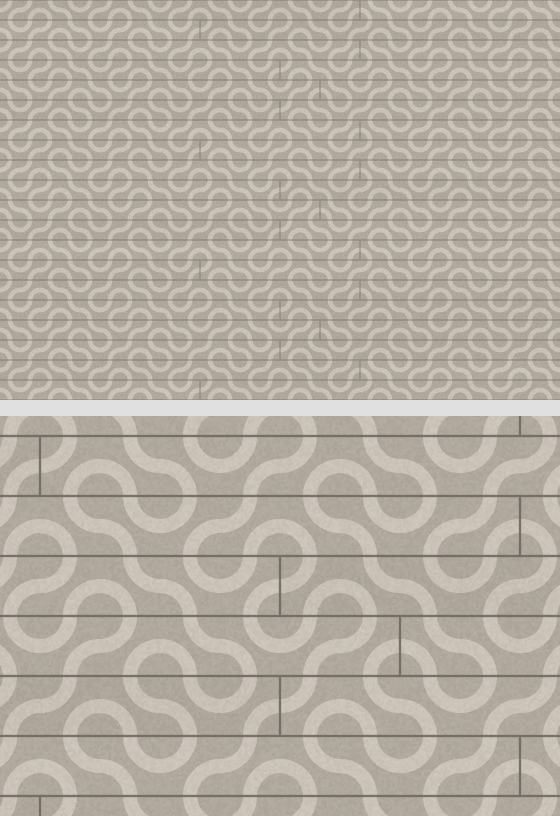
Top, the full canvas; bottom, a detail of the centre.
Give the GLSL for this pattern, as a Shadertoy shader.

```glsl
// Stone planks, twenty rows high, inlaid with a pale looping ribbon.
// Each square cell holds two quarter arcs; a four-cell rhythm, shifted
// from plank to plank, joins them into loops. Cellular noise adds grain.

const float ROWS = 20.0;
const float RIBBON_HALF = 0.118;
const float JOINT_HALF = 0.02;
const vec3 STONE = vec3(0.685, 0.655, 0.612);
const vec3 RIBBON = vec3(0.790, 0.760, 0.718);
const vec3 JOINT = vec3(0.43, 0.41, 0.38);

float hash(vec2 p) {
    vec3 q = fract(vec3(p.xyx) * 0.1031);
    q += dot(q, q.yzx + 33.33);
    return fract((q.x + q.y) * q.z);
}

// Coverage of a shape from its signed distance
float cover(float dist, float blur) {
    return 1.0 - smoothstep(-0.5 * blur, 0.5 * blur, dist);
}

// Brightness of the nearest scattered grain
float cellGrain(vec2 p) {
    vec2 base = floor(p);
    float nearest = 8.0;
    float tone = 0.0;
    for (int y = -1; y <= 1; y++) {
        for (int x = -1; x <= 1; x++) {
            vec2 id = base + vec2(x, y);
            vec2 gap = id + vec2(hash(id), hash(id + 57.0)) - p;
            float d = dot(gap, gap);
            if (d < nearest) {
                nearest = d;
                tone = hash(id + 113.0);
            }
        }
    }
    return tone - 0.5;
}

// Column of the end joint, cycling every six rows
float seamColumn(float row) {
    float seams[6] = float[6](18.0, 10.0, 18.0, 14.0, 16.0, 14.0);
    return seams[int(mod(row, 6.0))];
}

// Distance to the centre line of the two arcs in a cell
float arcDistance(vec2 p, float shift) {
    vec2 f = fract(p);
    bool flipped = mod(floor(p.x) - shift, 4.0) < 2.0;
    if (flipped) f.x = 1.0 - f.x;
    return min(abs(length(f) - 0.5), abs(length(1.0 - f) - 0.5));
}

void mainImage(out vec4 fragColor, in vec2 fragCoord) {
    // Cell coordinates, with rows counted from the top
    float pixel = ROWS / iResolution.y;
    vec2 p = fragCoord * pixel;
    p.y = ROWS - p.y;
    float row = floor(p.y);
    float seam = seamColumn(row);

    // Ribbon, alternating between two plank layouts
    float shift = seam + mod(row, 2.0);
    float ribbon = cover(arcDistance(p, shift) - RIBBON_HALF, pixel * 1.3);
    vec3 color = mix(STONE, RIBBON, ribbon);

    // Plank tone and fine grain
    float plank = hash(vec2(row, step(seam, p.x)));
    color += (plank - 0.5) * 0.012;
    color += cellGrain(p * 22.0) * 0.035;

    // Joints along the rows and at the plank ends
    float rowLine = abs(fract(p.y + 0.5) - 0.5);
    float joint = cover(min(rowLine, abs(p.x - seam)) - JOINT_HALF, pixel * 1.3);
    color = mix(color, JOINT, joint * 0.9);

    fragColor = vec4(color, 1.0);
}
```
